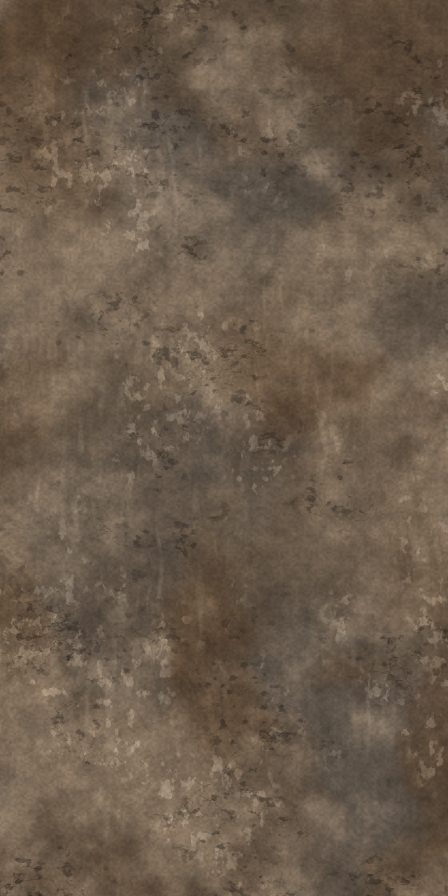
Give the GLSL for this texture, as a WebGL 2 fragment shader.

```glsl
#version 300 es
precision highp float;
// Weathered brown plaster: rusty and grey stains, worn pale patches, flecks and fine grit.

uniform vec2 u_resolution;
out vec4 outColor;

float hash(vec2 p) {
    return fract(sin(dot(p, vec2(127.1, 311.7))) * 43758.5453);
}

float noise(vec2 p) {
    vec2 cell = floor(p), f = fract(p);
    f = f * f * (3.0 - 2.0 * f);
    return mix(mix(hash(cell), hash(cell + vec2(1, 0)), f.x),
               mix(hash(cell + vec2(0, 1)), hash(cell + vec2(1, 1)), f.x), f.y);
}

float fbm(vec2 p) {
    float sum = 0.0, gain = 0.5;
    for (int i = 0; i < 6; i++) {
        sum += gain * noise(p);
        p = mat2(1.6, 1.2, -1.2, 1.6) * p + 7.3;
        gain *= 0.52;
    }
    return sum;
}

// Soft elliptical stain, 1 at the core and 0 outside
float stain(vec2 p, vec2 center, vec2 radius) {
    return 1.0 - smoothstep(0.5, 1.25, length((p - center) / radius));
}

void main() {
    vec2 p = gl_FragCoord.xy / u_resolution.x;

    // Ragged coordinates for the large stains
    vec2 warp = vec2(fbm(p * 4.0 + 3.0), fbm(p * 4.0 + 41.0)) - 0.5;
    vec2 q = p + warp * 0.36;
    float cloud = fbm(p * 3.2 + warp * 1.5 + 17.0);
    float mottle = fbm(p * 11.0 + 60.0);
    float rough = fbm(p * 32.0 + 5.0);

    // Broad bands: dark top, pale middle, brown foot
    float paleBand = smoothstep(0.5, 0.85, q.y) * (1.0 - smoothstep(1.3, 1.65, q.y));
    vec3 color = mix(vec3(0.375, 0.312, 0.25), vec3(0.43, 0.365, 0.298), paleBand);

    // Grey stains
    float grey = max(stain(q, vec2(0.78, 0.36), vec2(0.2, 0.36)),
                     stain(q, vec2(0.5, 1.63), vec2(0.34, 0.26)));
    grey = max(grey, 0.7 * stain(q, vec2(0.5, 1.04), vec2(0.13, 0.1)));
    grey = max(grey, 0.6 * smoothstep(0.52, 0.68, fbm(p * 4.0 + 90.0)));
    color = mix(color, vec3(0.362, 0.326, 0.288), grey * 0.85);

    // Rusty brown stains
    float rust = max(stain(q, vec2(0.72, 1.18), vec2(0.2, 0.19)),
                     stain(q, vec2(0.08, 1.78), vec2(0.2, 0.28)));
    rust = max(rust, 0.75 * stain(q, vec2(0.48, 0.5), vec2(0.12, 0.22)));
    rust = max(rust, 0.6 * stain(q, vec2(0.98, 0.3), vec2(0.09, 0.7)));
    rust = max(rust, 0.65 * smoothstep(0.52, 0.7, fbm(p * 3.5 + 130.0)));
    color = mix(color, vec3(0.342, 0.262, 0.19), rust * 0.8);

    // Worn pale patches with crumbling edges
    float worn = smoothstep(0.5, 0.68, cloud * 0.65 + mottle * 0.35 + paleBand * 0.05);
    color = mix(color, vec3(0.49, 0.425, 0.355), worn * (1.0 - 0.6 * rust) * 0.65);

    // Cloudy shading at three scales
    color *= 1.0 + (cloud - 0.5) * 0.3 + (mottle - 0.5) * 0.32 + (rough - 0.5) * 0.3;

    // Faint vertical drips
    float drip = noise(vec2(p.x * 75.0 + warp.x * 6.0, p.y * 9.0));
    float dripZone = smoothstep(0.45, 0.65, fbm(p * 5.0 + 200.0));
    color += vec3(0.05, 0.048, 0.044) * smoothstep(0.65, 0.95, drip) * dripZone;

    // Chalky scraps gathered in clusters
    float cluster = smoothstep(0.48, 0.66, fbm(p * vec2(7.0, 5.0) + 250.0));
    float scraps = smoothstep(0.56, 0.7, fbm(p * vec2(58.0, 44.0) + 11.0));
    color += vec3(0.12, 0.115, 0.105) * scraps * cluster;

    // Dark pits and broken hairlines
    float pitZone = smoothstep(0.44, 0.62, fbm(p * 5.5 + 310.0));
    float pits = smoothstep(0.6, 0.74, fbm(p * vec2(46.0, 64.0) + 33.0));
    float crack = 1.0 - smoothstep(0.0, 0.016, abs(fbm(p * vec2(9.0, 15.0) + 70.0) - 0.5));
    color *= 1.0 - pitZone * (0.26 * pits + 0.12 * crack * rough * 2.0);

    // Fine grit
    float grit = noise(p * 210.0) + 0.7 * noise(p * 120.0 + 50.0) - 0.85;
    color *= 1.0 + grit * 0.13;

    outColor = vec4(clamp(color, 0.0, 1.0), 1.0);
}
```
